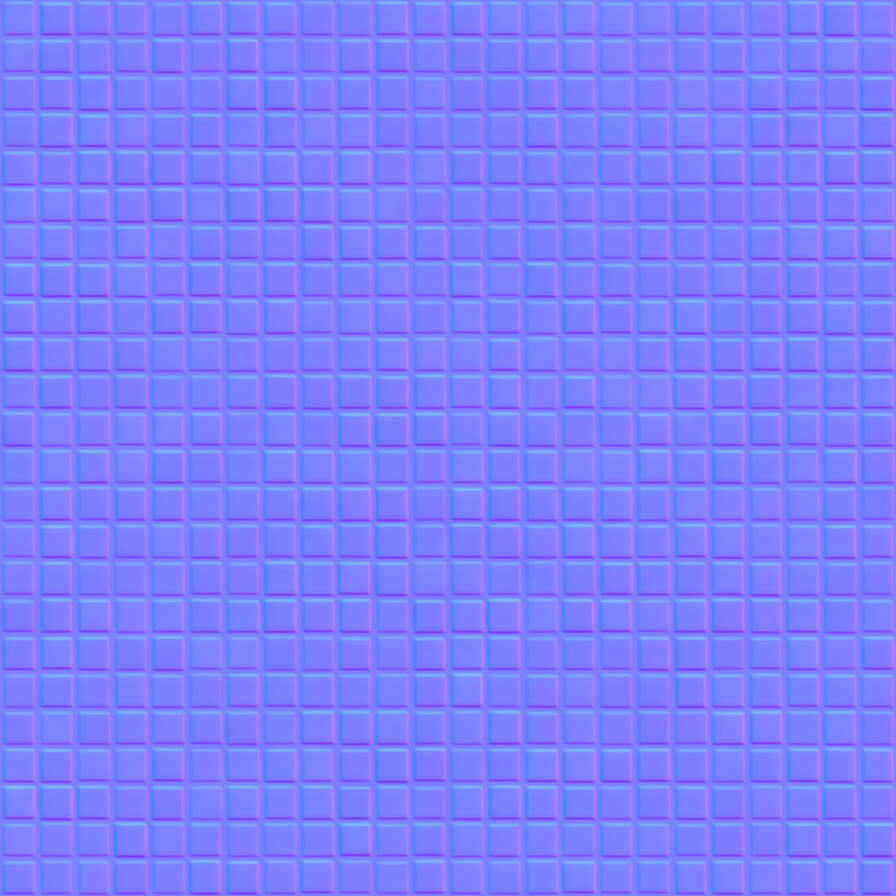
Write a Shadertoy shader that draws this texture map.

```glsl
// Tangent-space normal map of a 24 by 24 grid of small bevelled square tiles.
// Each tile is a product of two edge profiles whose analytic slopes give the
// normal; hashes vary size, height and tilt, and wrapping noise adds waviness.

const float TILES = 24.0;        // repeats across and down
const float INSET = 0.03;        // half joint width, in tile units
const float RISE = 0.036;        // tile height above the joint
const vec2 BEVEL_LOW = vec2(0.15, 0.09);    // left, bottom bevel widths
const vec2 BEVEL_HIGH = vec2(0.115, 0.12);  // right, top bevel widths
const vec2 BIAS = vec2(-0.016, 0.0);        // slight overall lean

// Four random values in 0..1 per lattice point, without sine
vec4 hash4(vec2 p, float seed) {
    vec4 q = fract(vec4(p.xyx, seed + p.y) * vec4(0.1031, 0.1030, 0.0973, 0.1099));
    q += dot(q, q.wzxy + 33.33);
    return fract((q.xxyz + q.yzzw) * q.zywx);
}

// Value noise pair in -1..1 that repeats after a whole period
vec2 wrapNoise(vec2 p, vec2 period, float seed) {
    vec2 i = floor(p);
    vec2 f = fract(p);
    f = f * f * (3.0 - 2.0 * f);
    vec2 lo = mod(i, period);
    vec2 hi = mod(i + 1.0, period);
    vec2 bottom = mix(hash4(lo, seed).xy, hash4(vec2(hi.x, lo.y), seed).xy, f.x);
    vec2 top = mix(hash4(vec2(lo.x, hi.y), seed).xy, hash4(hi, seed).xy, f.x);
    return mix(bottom, top, f.y) * 2.0 - 1.0;
}

// Smooth step from 0 to 1 over a width: value and derivative
vec2 ramp(float t, float width) {
    float u = clamp(t / width, 0.0, 1.0);
    return vec2(u * u * (3.0 - 2.0 * u), 6.0 * u * (1.0 - u) / width);
}

// Steep bevel followed by a soft shoulder
vec2 edge(float t, float width) {
    return 0.78 * ramp(t, width) + 0.22 * ramp(t, width * 2.4);
}

// Cross-section of a tile along one axis: value and derivative
vec2 profile(float x, vec2 inset, vec2 bevel) {
    vec2 low = edge(x - inset.x, bevel.x);
    vec2 high = edge(1.0 - x - inset.y, bevel.y);
    return vec2(low.x * high.x, low.y * high.x - low.x * high.y);
}

// Surface slope at a point of the unit canvas
vec2 surfaceSlope(vec2 uv) {
    vec2 grid = uv * TILES;
    vec2 id = mod(floor(grid), TILES);
    vec2 cell = fract(grid);
    vec4 sizes = hash4(id, 3.7);
    vec4 wear = hash4(id, 19.3);

    // Bevelled tile with uneven edges
    vec4 inset = INSET + 0.044 * (sizes - 0.5);
    vec2 across = profile(cell.x, inset.xy, vec2(BEVEL_LOW.x, BEVEL_HIGH.x));
    vec2 up = profile(cell.y, inset.zw, vec2(BEVEL_LOW.y, BEVEL_HIGH.y));
    float rise = RISE * mix(0.72, 1.28, wear.z);
    vec2 slope = rise * vec2(across.y * up.x, up.y * across.x);

    // Tilt of the face and gentle waviness
    float face = across.x * up.x;
    slope += face * 0.065 * (wear.xy - 0.5);
    slope += 0.016 * wrapNoise(uv * 60.0, vec2(60.0), 7.1);
    slope += 0.022 * wrapNoise(uv * vec2(12.0, 24.0), vec2(12.0, 24.0), 11.9);
    return slope;
}

vec3 encodeNormal(vec2 slope) {
    return 0.5 + 0.5 * normalize(vec3(BIAS - slope, 1.0));
}

void mainImage(out vec4 fragColor, in vec2 fragCoord) {
    // Four samples per pixel keep the narrow bevels smooth
    vec3 colour = vec3(0.0);
    for (int i = 0; i < 4; i++) {
        vec2 offset = vec2(i % 2, i / 2) * 0.5 - 0.25;
        colour += encodeNormal(surfaceSlope((fragCoord + offset) / iResolution.xy));
    }
    fragColor = vec4(colour * 0.25, 1.0);
}
```
